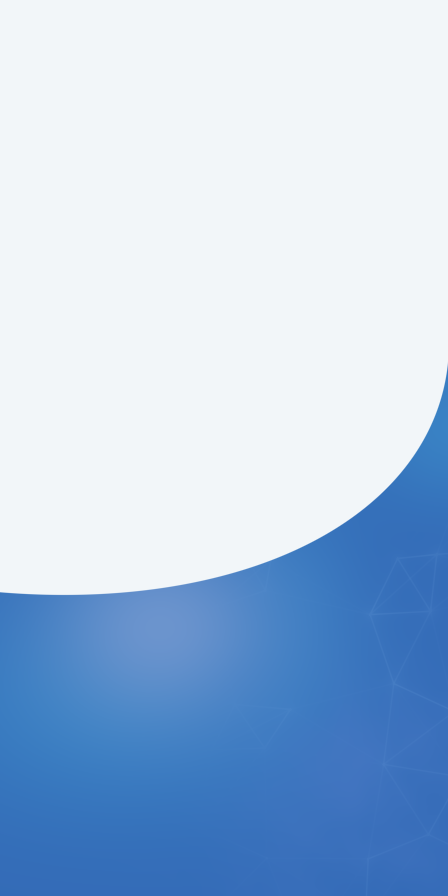
Reproduce this background procedurally as a Shadertoy shader.

```glsl
#define PAPER vec3(0.949, 0.965, 0.976)
#define DEEP_BLUE vec3(0.200, 0.415, 0.715)
#define AZURE vec3(0.225, 0.510, 0.770)
#define PERIWINKLE vec3(0.440, 0.590, 0.810)
#define HAZE vec3(0.290, 0.470, 0.770)
#define LINE_COLOR vec3(0.450, 0.650, 0.880)
#define CURVE_LOW vec2(0.143, 0.672)
#define CURVE_SIDE 0.56
#define WEB_CELLS 5.5
#define WEB_STRENGTH 0.20
#define LINE_WIDTH 0.0032

vec2 hash2(vec2 p) {
    vec2 q = vec2(dot(p, vec2(127.1, 311.7)), dot(p, vec2(269.5, 183.3)));
    return fract(sin(q) * 43758.5);
}

vec2 node(vec2 cell) {
    return cell + 0.1 + 0.8 * hash2(cell);
}

float glow(vec2 p, vec2 center, vec2 radius) {
    vec2 q = (p - center) / radius;
    return exp(-dot(q, q));
}

// Signed distance estimate to a tilted ellipse with open upper sides
float panelDistance(vec2 p) {
    vec2 d = p - CURVE_LOW;
    float overshoot = max(d.y - CURVE_SIDE, 0.0);
    d.y = min(d.y, CURVE_SIDE);
    float f = 0.301 * d.x * d.x + 0.247 * d.x * d.y + 0.698 * d.y * d.y - d.y;
    vec2 slope = vec2(0.602 * d.x + 0.247 * d.y, 0.247 * d.x + 1.396 * d.y - 1.0);
    return f / max(length(slope), 0.1) - overshoot;
}

// Thin line that fades as its ends move apart
float link(vec2 p, vec2 a, vec2 b, float width) {
    vec2 ab = b - a;
    float t = clamp(dot(p - a, ab) / dot(ab, ab), 0.0, 1.0);
    float d = length(p - a - ab * t);
    float core = 1.0 - smoothstep(0.0, width, d);
    float halo = 0.25 * exp(-d * 14.0);
    return (core + halo) * (1.0 - smoothstep(0.5, 1.6, length(ab)));
}

// Jittered nodes joined to their neighbours
float web(vec2 p, float width) {
    vec2 cell = floor(p);
    vec2 middle = node(cell);
    float sum = 0.0;
    for (int j = -1; j <= 1; j++) {
        for (int i = -1; i <= 1; i++) {
            if (i == 0 && j == 0) continue;
            sum += link(p, middle, node(cell + vec2(i, j)), width);
        }
    }
    // Diagonals that cut across the corners of this cell
    for (int k = 0; k < 4; k++) {
        vec2 s = vec2(k < 2 ? -1.0 : 1.0, k % 2 == 0 ? -1.0 : 1.0);
        sum += link(p, node(cell + vec2(s.x, 0.0)), node(cell + vec2(0.0, s.y)), width);
    }
    return min(sum, 1.3);
}

// Soft layered sines for the mottled haze
float mottling(vec2 p) {
    float sum = 0.0;
    float weight = 0.5;
    for (int i = 0; i < 4; i++) {
        sum += weight * sin(p.x + 1.7 * sin(p.y * 0.8)) * sin(p.y + 1.3 * sin(p.x * 0.7));
        p = mat2(1.4, 1.1, -1.1, 1.4) * p + 2.3;
        weight *= 0.5;
    }
    return 0.5 + 0.5 * sum;
}

vec3 backdrop(vec2 p, float pixel) {
    // Broad blue light
    vec3 color = DEEP_BLUE;
    color = mix(color, AZURE, 0.95 * glow(p, vec2(0.25, 0.44), vec2(0.46, 0.28)));
    color = mix(color, AZURE, 0.60 * glow(p, vec2(0.64, 0.62), vec2(0.17, 0.32)));
    color = mix(color, AZURE, glow(p, vec2(1.02, 1.05), vec2(0.22, 0.18)));
    color = mix(color, PERIWINKLE, 0.92 * glow(p, vec2(0.36, 0.60), vec2(0.25, 0.21)));

    // Haze and web toward the lower right
    float side = smoothstep(0.42, 0.80, p.x) * (1.0 - smoothstep(0.75, 0.95, p.y));
    float haze = mottling(p * 9.0) * glow(p, vec2(0.83, 0.22), vec2(0.32, 0.30));
    color = mix(color, HAZE, 0.75 * haze);
    float width = max(LINE_WIDTH, 1.2 * pixel) * WEB_CELLS;
    float patches = 0.35 + 0.65 * mottling(p * 6.0 + 4.0);
    float lines = web(p * WEB_CELLS, width) * side * patches;
    return mix(color, LINE_COLOR, WEB_STRENGTH * lines);
}

void mainImage(out vec4 fragColor, in vec2 fragCoord) {
    float pixel = 1.0 / iResolution.x;
    vec2 p = fragCoord * pixel;
    p.y *= 2.0 * iResolution.x / iResolution.y;

    float outside = smoothstep(-0.75 * pixel, 0.75 * pixel, panelDistance(p));
    fragColor = vec4(mix(PAPER, backdrop(p, pixel), outside), 1.0);
}
```
